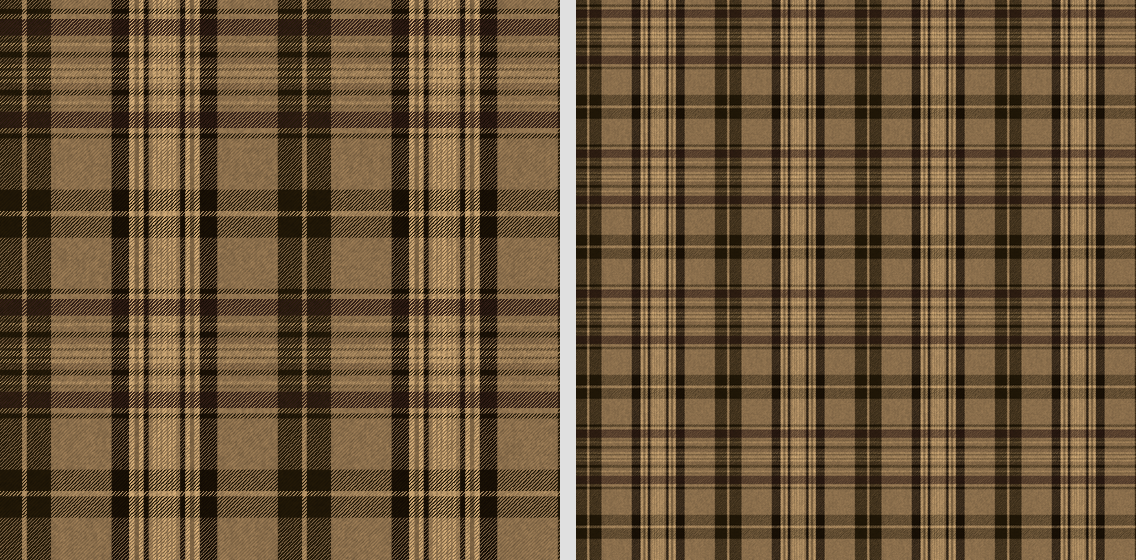
Left, the tile; right, the same tile 2 across and 2 down.
Give the GLSL for this texture, as a WebGL 1 fragment shader.

```glsl
precision highp float;

uniform vec2 u_resolution;

// Colour and, in the fourth value, how much of the surface a weft yarn covers
#define MID vec4(0.54, 0.43, 0.295, 0.36)
#define LIGHT vec4(0.76, 0.62, 0.43, 0.38)
#define DARK vec4(0.12, 0.085, 0.025, 0.40)
#define BLACK vec4(0.07, 0.04, 0.015, 0.40)
#define RUST vec4(0.20, 0.12, 0.09, 0.60)
#define REPEATS 2.0
#define SETT 384.0
#define CENTRE vec2(225.5, 283.0)
#define TWILL_LINES 160.0
#define TWILL_SHADE 0.26
#define GRAIN 0.16
#define SLUB 0.08

float hash(vec2 p) {
  vec3 q = fract(vec3(p.xyx) * 0.1031);
  q += dot(q, q.yzx + 33.33);
  return fract((q.x + q.y) * q.z);
}

// Value noise that wraps after the given number of cells
float wrapNoise(vec2 uv, vec2 cells) {
  vec2 p = uv * cells;
  vec2 i = floor(p);
  vec2 f = fract(p);
  f = f * f * (3.0 - 2.0 * f);
  vec2 a = mod(i, cells);
  vec2 b = mod(i + 1.0, cells);
  return mix(mix(hash(a), hash(vec2(b.x, a.y)), f.x),
             mix(hash(vec2(a.x, b.y)), hash(b), f.x), f.y);
}

// Lays a yarn over the cloth between two distances from the sett centre
vec4 stripe(vec4 cloth, vec4 yarn, float d, float from, float to, float pixel) {
  float cover = clamp((d - from) / pixel + 0.5, 0.0, 1.0)
              - clamp((d - to) / pixel + 0.5, 0.0, 1.0);
  return mix(cloth, yarn, cover);
}

// Vertical stripes, mirrored about the sett centre
vec4 warpYarn(float d, float px) {
  vec4 c = stripe(MID, LIGHT, d, -9.0, 48.5, px);
  vec4 faint = mix(MID, LIGHT, 0.2);
  c = stripe(c, faint, d, 3.0, 5.5, px);
  c = stripe(c, faint, d, 9.0, 11.5, px);
  c = stripe(c, faint, d, 16.0, 21.5, px);
  c = stripe(c, BLACK, d, 21.5, 28.5, px);
  c = stripe(c, mix(MID, DARK, 0.2), d, 35.0, 41.0, px);
  c = stripe(c, BLACK, d, 48.5, 72.5, px);
  c = stripe(c, DARK, d, 155.5, 189.0, px);
  return stripe(c, mix(MID, LIGHT, 0.4), d, 189.0, 200.0, px);
}

// Horizontal stripes, mirrored about the sett centre
vec4 weftYarn(float d, float px) {
  vec4 c = stripe(MID, LIGHT, d, -9.0, 13.0, px);
  c = stripe(c, mix(MID, DARK, 0.5), d, 4.0, 7.5, px);
  c = stripe(c, mix(MID, RUST, 0.25), d, 13.0, 22.0, px);
  c = stripe(c, DARK, d, 22.0, 30.0, px);
  c = stripe(c, LIGHT, d, 38.0, 42.5, px);
  c = stripe(c, mix(MID, DARK, 0.3), d, 42.5, 47.0, px);
  c = stripe(c, RUST, d, 52.0, 75.0, px);
  c = stripe(c, mix(MID, LIGHT, 0.4), d, 75.0, 82.0, px);
  c = stripe(c, DARK, d, 82.0, 89.0, px);
  c = stripe(c, DARK, d, 159.0, 188.5, px);
  return stripe(c, LIGHT, d, 188.5, 200.0, px);
}

void main() {
  vec2 uv = gl_FragCoord.xy / u_resolution;
  vec2 pixel = REPEATS * SETT / u_resolution;

  // Distance from the nearest sett centre
  vec2 d = abs(mod(uv * REPEATS * SETT - CENTRE + 0.5 * SETT, SETT) - 0.5 * SETT);
  vec4 warp = warpYarn(d.x, pixel.x);
  vec4 weft = weftYarn(d.y, pixel.y);

  // Uneven yarn thickness along each thread
  warp.rgb *= 1.0 + SLUB * (wrapNoise(uv, vec2(256.0, 24.0)) - 0.5);
  weft.rgb *= 1.0 + SLUB * (wrapNoise(uv, vec2(24.0, 256.0)) - 0.5);

  // Diagonal twill decides which yarn lies on top
  float grain = wrapNoise(uv, vec2(256.0)) - 0.5;
  float ridge = abs(fract((uv.x - uv.y) * TWILL_LINES + 0.25 * grain) - 0.5) * 2.0;
  float soft = clamp(TWILL_LINES / min(u_resolution.x, u_resolution.y), 0.1, 0.35);
  float weftOnTop = 1.0 - smoothstep(weft.a - soft, weft.a + soft, ridge);
  vec3 color = mix(warp.rgb, weft.rgb, weftOnTop);

  // Relief of the ridges and fibre grain
  color *= 1.0 + TWILL_SHADE * (ridge - 0.5) + GRAIN * grain;
  gl_FragColor = vec4(color, 1.0);
}
```
